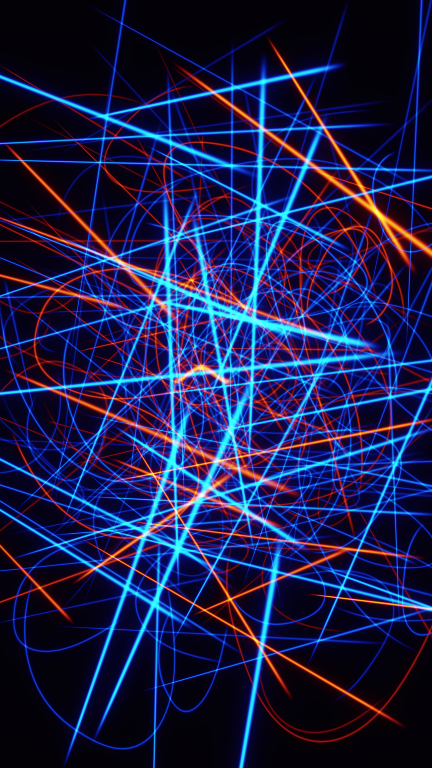
Reproduce this background procedurally as a Shadertoy shader.

```glsl
// Long-exposure light painting: cyan and orange streaks over tangled blue and red arcs in the dark.

const float PI = 3.14159;
const int   BLUE_BEAMS = 34;
const int   WARM_BEAMS = 15;
const int   THIN_LINES = 110;
const int   ARCS       = 110;
const float WARM_SHARE = 0.34;               // part of the thin strokes that is red
const vec2  CENTRE      = vec2(0.29, 0.49);  // middle of the tangle, in canvas heights
const vec2  BEAM_SPREAD = vec2(0.33, 0.45);
const vec2  LINE_SPREAD = vec2(0.34, 0.41);
const vec2  ARC_SPREAD  = vec2(0.33, 0.38);
const float BEAM_WIDTH = 0.0021;
const float THIN_WIDTH = 0.0012;
const float HALO       = 0.07;               // strength of the bloom around a stroke
const float HAZE       = 0.09;
const float COVER      = 0.6;                // how far the stronger light hides the weaker
const vec3  NIGHT      = vec3(0.012, 0.003, 0.022);

vec4 hash4(float n) {
    return fract(sin(n * vec4(12.9898, 78.233, 39.425, 57.583) + 1.7) * 43758.5453);
}

// Brightness of a stroke at distance d, never thinner than a pixel can show.
float glow(float d, float width) {
    float soft = max(width, 0.55 / iResolution.y);
    return width / soft * exp(-d * d / (soft * soft)) + HALO * exp(-d / (4.0 * width));
}

// Straight stroke, wider at one end and fading at both.
float streak(vec2 p, vec2 middle, float angle, float halfLength, float width) {
    vec2 dir = vec2(cos(angle), sin(angle));
    vec2 q = p - middle;
    float t = dot(q, dir) / halfLength;
    float d = abs(dot(q, vec2(-dir.y, dir.x)));
    float taper = 1.0 + 0.45 * clamp(t, -1.0, 1.0);
    return glow(d, width * taper) * (1.0 - smoothstep(0.7, 1.0, abs(t)));
}

// Part of a wobbling, squashed spiral turn.
float arc(vec2 p, vec2 middle, float angle, float radius, float squash, float extent, float curl) {
    float c = cos(angle), s = sin(angle);
    vec2 q = mat2(c, -s, s, c) * (p - middle);
    vec2 e = vec2(q.x, q.y / squash);
    float r = max(length(e), 1e-4);
    float slope = length(vec2(e.x, e.y / squash)) / r;
    float a = atan(e.y, e.x);
    float path = radius * (1.0 + curl * a + 0.07 * sin(3.0 * a + 9.0 * curl));
    float fade = 1.0 - smoothstep(extent - 0.4, extent, abs(a));
    return glow(abs(r - path) / max(slope, 0.3), THIN_WIDTH) * fade;
}

// Triangular scatter around the middle of the tangle.
vec2 scatter(vec4 h, vec2 spread) {
    return CENTRE + (h.xy + h.zw - 1.0) * spread;
}

// Cool strokes run steep or nearly level; warm ones mostly fall to the right.
float strokeAngle(float pick, float jitter, bool warm) {
    if (warm) return pick < 0.65 ? -0.1 - 1.1 * jitter : 0.05 + 1.0 * jitter;
    return pick < 0.45 ? 1.0 + 0.75 * jitter : 0.95 * (jitter - 0.6);
}

// Light amounts: x is blue light, y is red light.
vec2 beams(vec2 p) {
    vec2 light = vec2(0.0);
    for (int i = 0; i < BLUE_BEAMS + WARM_BEAMS; i++) {
        bool warm = i >= BLUE_BEAMS;
        vec4 h = hash4(float(i) + 3.0), k = hash4(float(i) + 211.0);
        float halfLength = (warm ? 0.10 : 0.15) + 0.19 * k.z;
        float width = BEAM_WIDTH * (0.6 + 0.85 * k.w * k.w);
        float power = warm ? 1.7 + 0.9 * h.x : 1.3 + 1.7 * k.w;
        float b = power * streak(p, scatter(h, BEAM_SPREAD), strokeAngle(k.x, k.y, warm), halfLength, width);
        light += warm ? vec2(0.0, b) : vec2(b, 0.0);
    }
    return light;
}

vec2 thinStrokes(vec2 p) {
    vec2 light = vec2(0.0);
    for (int i = 0; i < THIN_LINES + ARCS; i++) {
        vec4 h = hash4(float(i) + 401.0), k = hash4(float(i) + 809.0);
        bool warm = fract(float(i) * 0.618) < WARM_SHARE;
        float b;
        if (i < THIN_LINES) {
            float angle = strokeAngle(k.x, k.y, warm) + 0.6 * (h.x - h.z);
            b = streak(p, scatter(h, LINE_SPREAD), angle, 0.09 + 0.24 * k.z, THIN_WIDTH);
        } else {
            float radius = 0.03 + 0.19 * k.y * k.y + 0.06 * k.z;
            b = arc(p, scatter(h, ARC_SPREAD), 2.0 * PI * k.x, radius,
                    0.35 + 0.6 * k.z, 0.7 + 1.9 * k.w, 0.3 * (h.x - 0.5));
        }
        b *= 0.35 + 0.9 * k.w * k.w;
        light += warm ? vec2(0.0, 0.9 * b) : vec2(b, 0.0);
    }
    return light;
}

// Short bright squiggle near the middle.
float ember(vec2 p) {
    vec2 q = p - vec2(0.265, 0.512);
    float d = abs(q.y - 0.009 * sin(q.x * 85.0 + 1.8)) * 0.8;
    return 3.0 * glow(d, 0.0026) * (1.0 - smoothstep(0.025, 0.045, abs(q.x)));
}

void mainImage(out vec4 fragColor, in vec2 fragCoord) {
    vec2 p = fragCoord / iResolution.y;
    vec2 light = beams(p) + thinStrokes(p);
    light.y += ember(p);

    // Haze in the heart of the tangle
    vec2 q = (p - CENTRE) / vec2(0.30, 0.27);
    light += HAZE * exp(-dot(q, q)) * vec2(1.0, 0.15);

    // Blue light heats to cyan, red light to orange
    vec3 cool = vec3(0.05, 0.05 + 0.27 * light.x, 1.6) * light.x;
    vec3 hot  = vec3(1.35, 0.02 + 0.17 * light.y, 0.05) * light.y;

    // The stronger light covers the weaker, then film exposure
    vec2 share = light / (light + COVER * light.yx + 1e-4);
    vec3 exposure = NIGHT + cool * share.x + hot * share.y;
    fragColor = vec4(1.0 - exp(-exposure), 1.0);
}
```
